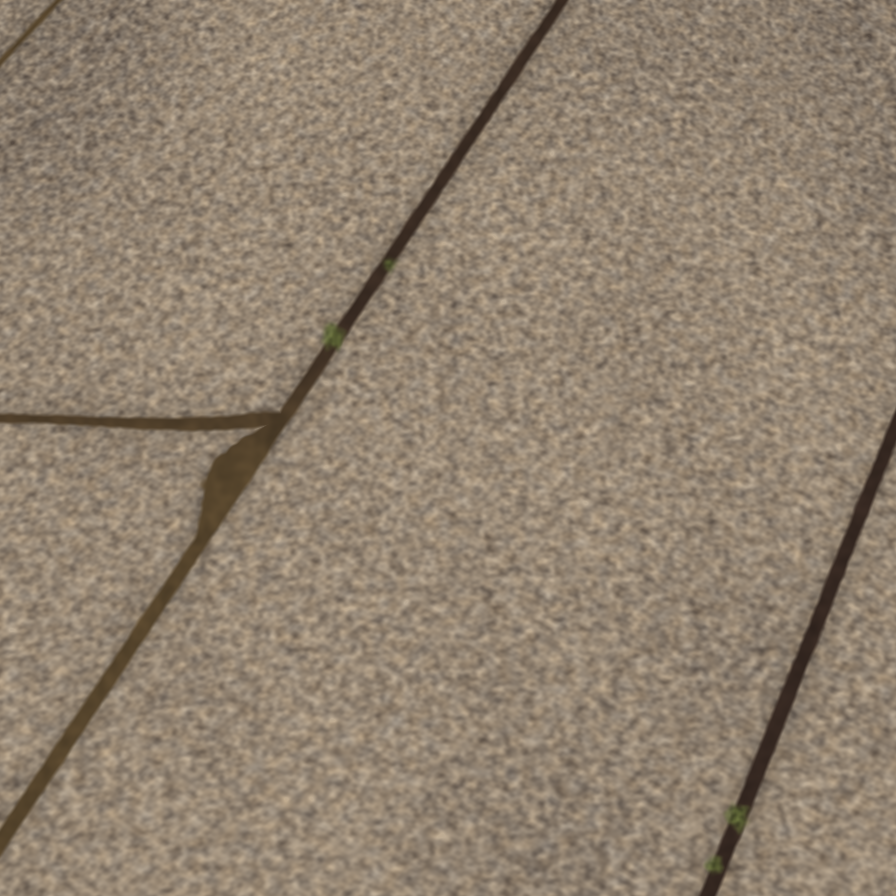
Write a Shadertoy shader that draws this texture.

```glsl
// Weathered granite paving slabs in perspective, with earthy joints and tufts of moss.

const vec2  VANISH        = vec2(2.03, 3.10);   // where the long joints converge
const float FIRST_JOINT   = -0.04;              // joint position on the lower edge
const float SLAB_WIDTH    = 0.83;
const float JOINT_HALF    = 0.0088;
const float CROSS_HEIGHT  = 0.533;
const float EDGE_SOFTNESS = 0.0028;
const float GRAIN_SCALE   = 74.0;
const float GRAIN_CONTRAST = 0.72;
const float STONE_TONE    = 0.68;

const vec3 STONE_DARK  = vec3(0.385, 0.338, 0.295);
const vec3 STONE_LIGHT = vec3(0.685, 0.618, 0.532);
const vec3 GAP_DARK    = vec3(0.190, 0.140, 0.120);
const vec3 EARTH       = vec3(0.335, 0.268, 0.172);
const vec3 MOSS        = vec3(0.360, 0.400, 0.205);

// Stains: centre, radius, darkening
const int STAIN_COUNT = 7;
const vec4 STAINS[STAIN_COUNT] = vec4[](
    vec4(0.02, 0.86, 0.11, 0.26), vec4(0.13, 0.98, 0.09, 0.20),
    vec4(0.72, 0.96, 0.12, 0.13), vec4(0.97, 0.98, 0.13, 0.24),
    vec4(1.02, 0.78, 0.10, 0.16), vec4(0.62, 0.04, 0.15, 0.13),
    vec4(0.83, 0.27, 0.10, 0.12));

// Moss tufts: centre, radius
const int TUFT_COUNT = 4;
const vec3 TUFTS[TUFT_COUNT] = vec3[](
    vec3(0.371, 0.622, 0.014), vec3(0.434, 0.706, 0.010),
    vec3(0.820, 0.089, 0.016), vec3(0.797, 0.034, 0.012));

vec2 hash2(vec2 p) {
    vec3 h = fract(vec3(p.xyx) * vec3(0.1031, 0.1030, 0.0973));
    h += dot(h, h.yzx + 33.33);
    return fract((h.xx + h.yz) * h.zy);
}

float cornerSlope(vec2 cell, vec2 corner, vec2 f) {
    return dot(hash2(cell + corner) * 2.0 - 1.0, f - corner);
}

// Gradient noise, roughly -0.7 to 0.7
float noise(vec2 p) {
    vec2 i = floor(p), f = p - i;
    vec2 w = f * f * f * (f * (f * 6.0 - 15.0) + 10.0);
    float low  = mix(cornerSlope(i, vec2(0, 0), f), cornerSlope(i, vec2(1, 0), f), w.x);
    float high = mix(cornerSlope(i, vec2(0, 1), f), cornerSlope(i, vec2(1, 1), f), w.x);
    return mix(low, high, w.y);
}

vec2 turn(vec2 p) { return mat2(0.8, 0.6, -0.6, 0.8) * p; }

// Speckled stone; the grain grows finer with distance
vec3 graniteColor(vec2 p, float depth, float slab) {
    vec2 ground = vec2((p.x - 0.5) * depth, -VANISH.y * log(1.0 - p.y / VANISH.y));
    vec2 g = ground * GRAIN_SCALE * vec2(0.9, 1.1) + 19.0 * slab;
    float grain = noise(g) + 0.75 * noise(turn(g) * 1.75 + 41.0)
                + 0.35 * noise(turn(g) * 0.42 + 83.0);
    float cloud = noise(ground * 5.0 + 7.0) + 0.5 * noise(turn(ground) * 12.0);
    float stain = 0.0;
    for (int i = 0; i < STAIN_COUNT; i++) {
        vec2 d = (p - STAINS[i].xy) / STAINS[i].z;
        stain += STAINS[i].w * exp(-dot(d, d)) * (1.0 + cloud);
    }
    float tone = STONE_TONE + GRAIN_CONTRAST * grain + 0.10 * cloud - stain;
    vec3 color = mix(STONE_DARK, STONE_LIGHT, clamp(tone, -0.15, 1.2));
    float warmth = noise(turn(g) * 0.8 + 150.0) - 0.8 * stain;
    return color * (1.0 + 0.07 * warmth * vec3(0.6, 0.0, -1.0));
}

void mainImage(out vec4 fragColor, in vec2 fragCoord) {
    vec2 p = fragCoord / iResolution.xy;
    float soft = max(EDGE_SOFTNESS, 0.75 / iResolution.y);

    // Slab coordinates: a fan of lines meeting at the vanishing point
    float depth = VANISH.y / (VANISH.y - p.y);
    float across = (VANISH.x + (p.x - VANISH.x) * depth - FIRST_JOINT) / SLAB_WIDTH;
    float joint = floor(across + 0.5);
    float slab = floor(across);
    float side = (across - joint) * SLAB_WIDTH / depth * normalize(VANISH - p).y;
    float ragged = noise(p * 34.0) + 0.6 * noise(turn(p) * 85.0);

    // Long joints, with earth spilled to the left below the crossing
    float isMain = 1.0 - min(abs(joint), 1.0);
    float spill = isMain * smoothstep(0.39, 0.485, p.y) * (1.0 - smoothstep(0.485, 0.54, p.y));
    float halfWidth = JOINT_HALF / depth * (joint < 0.0 ? 0.5 : 1.0);
    float gap = max(side, -side - spill * (0.030 + 0.012 * ragged))
              - halfWidth - 0.0016 * ragged;

    // Cross joint in the left column, sagging and widening to the right
    float sag = 0.006 * smoothstep(0.0, 0.2, p.x) * (1.0 - smoothstep(0.23, 0.32, p.x));
    float cross = abs(p.y - CROSS_HEIGHT + sag) - mix(0.0048, 0.0080, smoothstep(0.05, 0.29, p.x))
                - 0.0022 * ragged;
    if (slab == -1.0) gap = min(gap, cross);

    // Earth fills the near part of the main joint; elsewhere the gap is dark
    float earthy = joint > 0.0 ? 0.08 : 1.0 - 0.8 * isMain * smoothstep(0.46, 0.66, p.y);
    vec3 gapColor = mix(GAP_DARK, EARTH, earthy) * (1.0 + 0.22 * ragged);

    vec3 color = graniteColor(p, depth, slab);
    color *= 1.0 - 0.13 * exp(-max(gap, 0.0) / 0.012);
    color = mix(gapColor, color, smoothstep(-soft, soft, gap));

    // Moss tufts
    for (int i = 0; i < TUFT_COUNT; i++) {
        float tuft = length(p - TUFTS[i].xy) - TUFTS[i].z * (0.75 + 0.9 * ragged);
        float cover = 1.0 - smoothstep(-2.0 * soft, 2.0 * soft, tuft);
        color = mix(color, MOSS * (1.0 + 0.5 * noise(p * 150.0)), 0.8 * cover);
    }
    fragColor = vec4(color, 1.0);
}
```
